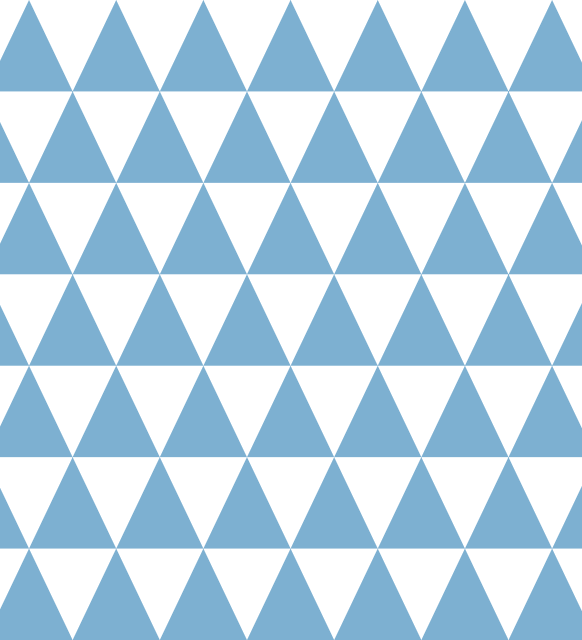
Give the GLSL for this pattern, as a Shadertoy shader.

```glsl
const vec2 REPEATS = vec2(6.676, 7.0);   // triangles across, rows down
const float APEX_OFFSET = 0.333;         // first apex, in triangle widths
const float ROW_SHIFT = 0.5;             // sideways step of each row
const vec3 BLUE = vec3(0.49, 0.69, 0.82);
const vec3 WHITE = vec3(1.0);

// Signed distance to an upright triangle; p is measured down from its apex.
float triangleDistance(vec2 p, vec2 size) {
    vec2 sideNormal = normalize(vec2(size.y, -0.5 * size.x));
    float side = dot(vec2(abs(p.x), p.y), sideNormal);
    return max(side, p.y - size.y);
}

void mainImage(out vec4 fragColor, in vec2 fragCoord) {
    // Cell coordinates, with rows counted from the top
    vec2 uv = fragCoord / iResolution.xy;
    vec2 grid = vec2(uv.x, 1.0 - uv.y) * REPEATS;
    grid.x -= APEX_OFFSET;

    // Cell size and pixel size in units of canvas height
    vec2 cellSize = vec2(iResolution.x / iResolution.y, 1.0) / REPEATS;
    float pixel = 1.0 / iResolution.y;

    // This row and the one above, so that base edges blend on both sides
    float coverage = 0.0;
    for (int i = 0; i < 2; i++) {
        float row = floor(grid.y) - float(i);
        float across = fract(grid.x - ROW_SHIFT * row + 0.5) - 0.5;
        vec2 p = vec2(across, grid.y - row) * cellSize;
        float d = triangleDistance(p, cellSize);
        coverage += clamp(0.5 - d / pixel, 0.0, 1.0);
    }

    fragColor = vec4(mix(WHITE, BLUE, min(coverage, 1.0)), 1.0);
}
```
